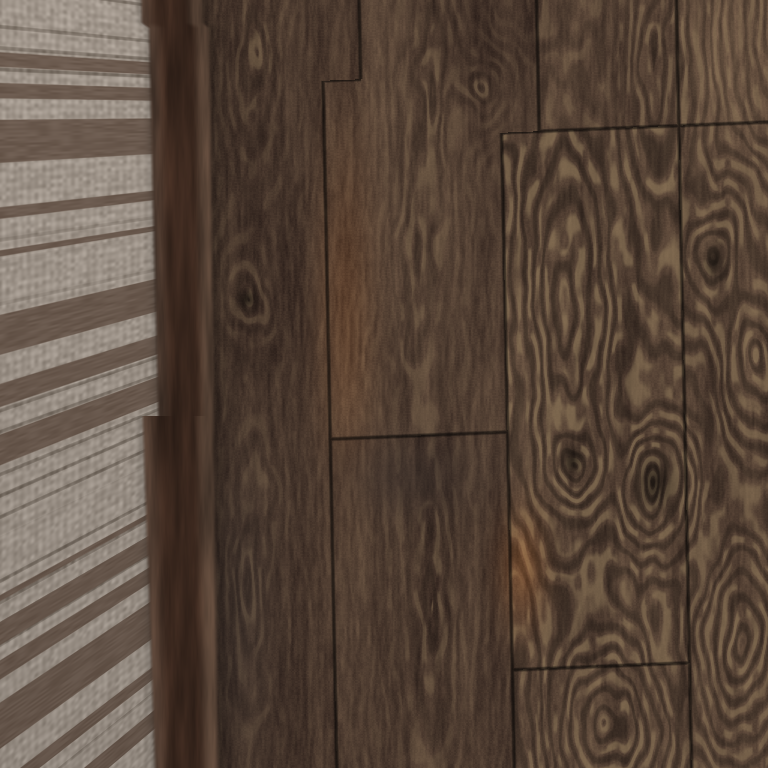
Reproduce this texture procedurally as a Shadertoy shader.

```glsl
// Dark oak floor planks beside a striped wall strip and a wooden edge trim.
// Grain is made of contour rings around stretched "eyes", broken up by value noise;
// the wall is a fan of bands, and plank seams come from a slightly tilted grid.

const float TAU = 6.28318;

float hash(vec2 p) {
    return fract(sin(dot(p, vec2(127.1, 311.7))) * 43758.5453);
}

float noise(vec2 p) {
    vec2 i = floor(p), f = fract(p);
    f = f * f * (3.0 - 2.0 * f);
    return mix(mix(hash(i), hash(i + vec2(1, 0)), f.x),
               mix(hash(i + vec2(0, 1)), hash(i + vec2(1, 1)), f.x), f.y);
}

float fbm(vec2 p) {
    float sum = 0.0, amp = 0.5;
    for (int i = 0; i < 4; i++) {
        sum += amp * noise(p);
        p = p * 2.03 + 17.3;
        amp *= 0.5;
    }
    return sum / 0.9375;
}

float softMin(float a, float b, float k) {
    float h = max(k - abs(a - b), 0.0) / k;
    return min(a, b) - 0.25 * h * h * k;
}

float spot(vec2 p, vec2 centre, vec2 size) {
    vec2 d = (p - centre) / size;
    return exp(-dot(d, d));
}

// Distance to the nearest grain eye: xy is its centre, z its vertical squash
float grainField(vec2 p) {
    const vec3 eyes[15] = vec3[15](
        vec3(0.335, 0.93, 0.20), vec3(0.565, 0.87, 0.13), vec3(0.630, 0.89, 0.80),
        vec3(0.738, 0.61, 0.20), vec3(0.745, 0.40, 0.70), vec3(0.853, 0.37, 0.65),
        vec3(0.930, 0.66, 0.55), vec3(0.990, 0.53, 0.40), vec3(0.540, 0.66, 0.12),
        vec3(0.560, 0.22, 0.12), vec3(0.322, 0.61, 0.50), vec3(0.325, 0.25, 0.15),
        vec3(0.790, 0.05, 0.45), vec3(0.965, 0.17, 0.45), vec3(0.855, 0.92, 0.18));
    float d = 1.0;
    for (int i = 0; i < 15; i++)
        d = softMin(d, length((p - eyes[i].xy) * vec2(1.0, eyes[i].z)), 0.03);
    return d;
}

// Returns plank column, plank row and distance to the closest seam
vec3 plankAt(vec2 p) {
    vec2 q = p + vec2(0.02 * (p.y - 0.43), -0.04 * (p.x - 0.55));
    float a = q.y > 0.90 ? 0.479 : 0.430;
    float b = q.y > 0.823 ? 0.710 : 0.661;
    float c = 0.892;
    float column = step(a, q.x) + step(b, q.x) + step(c, q.x);
    float seam = min(abs(q.x - a), min(abs(q.x - b), abs(q.x - c)));
    float row = 0.0;
    if (column == 1.0) {
        row = step(0.433, q.y);
        seam = min(seam, abs(q.y - 0.433));
        if (q.x < 0.479) seam = min(seam, abs(q.y - 0.90));
    } else if (column > 1.0) {
        row = step(0.823, q.y);
        seam = min(seam, abs(q.y - 0.823));
        if (column == 2.0) {
            row += step(0.123, q.y);
            seam = min(seam, abs(q.y - 0.123));
        }
    }
    return vec3(column, row, seam);
}

vec3 floorColour(vec2 p, float px) {
    const float tone[12] = float[12](0.28, 0.3, 0.3, 0.32, 0.42, 0.4, 0.50, 0.48, 0.46, 0.47, 0.54, 0.5);
    const float veining[12] = float[12](0.1, 0.1, 0.1, 0.12, 0.1, 0.1, 0.6, 0.65, 0.3, 0.55, 0.5, 0.5);
    vec3 plank = plankAt(p);
    int id = int(plank.x * 3.0 + plank.y);
    float offset = hash(plank.xy + 3.0);
    vec2 warp = vec2(fbm(p * vec2(13, 6) + offset * 9.0), fbm(p * vec2(9, 5) + 40.0)) - 0.5;
    float field = grainField(p + warp * vec2(0.035, 0.06));
    float ring = 0.5 + 0.5 * cos(TAU * (field * 72.0 + offset + 0.8 * noise(p * vec2(60, 22))));
    float breaks = smoothstep(0.2, 0.65, noise(p * vec2(110, 45) + offset * 20.0));
    float strength = min(veining[id] + 0.5 * exp(-field * 45.0), 0.75);
    float fibre = noise(p * vec2(260, 28)) * 0.6 + noise(p * vec2(420, 90)) * 0.4 - 0.5;
    float streak = fbm(p * vec2(34, 3.5) + offset * 30.0) - 0.5;

    float light = tone[id] + 0.5 * streak + 0.45 * fibre + 0.12 * (hash(floor(p * 512.0)) - 0.5);
    light += 0.25 * spot(p, vec2(0.98, 0.93), vec2(0.13)) - 0.2 * spot(p, vec2(0.66, 0.95), vec2(0.06, 0.09));
    vec3 col = mix(vec3(0.205, 0.150, 0.125), vec3(0.47, 0.375, 0.295), light);
    col *= 1.0 - 0.35 * strength * smoothstep(0.5, 0.0, ring);
    col = mix(col, vec3(0.59, 0.50, 0.37), 0.75 * strength * breaks * smoothstep(0.5, 0.95, ring));

    // Warm and cool stains, then dark knots
    float warm = spot(p, vec2(0.68, 0.26), vec2(0.03, 0.07)) + 0.6 * spot(p, vec2(0.45, 0.6), vec2(0.035, 0.2));
    col += vec3(0.09, 0.025, -0.02) * warm;
    float cool = spot(p, vec2(0.53, 0.38), vec2(0.09, 0.05)) + spot(p, vec2(0.31, 0.2), vec2(0.05, 0.2));
    col = mix(col, vec3(0.22, 0.19, 0.18), 0.3 * cool);
    float knots = spot(p, vec2(0.745, 0.40), vec2(0.012, 0.018)) + spot(p, vec2(0.853, 0.37), vec2(0.022, 0.03))
                + spot(p, vec2(0.322, 0.61), vec2(0.011)) + spot(p, vec2(0.93, 0.66), vec2(0.012, 0.02));
    col *= 1.0 - 0.5 * min(knots, 1.0);
    return col * (1.0 - 0.55 * (1.0 - smoothstep(0.0005, 0.0025 + px, plank.z)));
}

// Bands fan out: s is the height from the top where a band meets the left side
vec3 wallColour(vec2 p, float px) {
    const vec2 bands[14] = vec2[14](
        vec2(0.068, 0.087), vec2(0.108, 0.128), vec2(0.156, 0.212), vec2(0.270, 0.285), vec2(0.326, 0.334),
        vec2(0.410, 0.462), vec2(0.500, 0.530), vec2(0.566, 0.606), vec2(0.775, 0.783), vec2(0.810, 0.840),
        vec2(0.860, 0.885), vec2(0.915, 0.975), vec2(1.020, 1.040), vec2(1.090, 1.120));
    float u = p.x / 0.195;
    float s = (1.0 - p.y - 0.0247 * u) / (1.0 - 0.17 * u);
    float dark = 0.0;
    for (int i = 0; i < 14; i++)
        dark = max(dark, smoothstep(-px, px, s - bands[i].x) * smoothstep(-px, px, bands[i].y - s));
    float lace = noise(vec2(p.x * 190.0, s * 190.0)) - 0.5 + 0.35 * sin(p.x * 330.0 + s * 260.0) * sin(p.x * 330.0 - s * 260.0);
    float lines = smoothstep(0.7, 1.0, sin(s * TAU * 36.0)) * smoothstep(0.4, 0.6, noise(vec2(s * 22.0, 4.0)));
    vec3 pale = vec3(0.615, 0.575, 0.535) + 0.10 * lace - 0.14 * lines;
    vec3 brown = vec3(0.41, 0.345, 0.30) + 0.06 * (noise(vec2(p.x * 70.0, s * 350.0)) - 0.5);
    return mix(pale, brown, dark) * (0.93 + 0.1 * p.y);
}

vec3 trimColour(vec2 p, float across) {
    float grain = fbm(p * vec2(95, 9)) - 0.5;
    vec3 col = mix(vec3(0.32, 0.245, 0.20), vec3(0.225, 0.152, 0.115), smoothstep(0.0, 0.3, across));
    col = mix(col, vec3(0.37, 0.29, 0.235), 0.8 * smoothstep(0.68, 0.88, across));
    return col * (1.0 + 0.7 * grain);
}

void mainImage(out vec4 fragColor, in vec2 fragCoord) {
    vec2 p = fragCoord / iResolution.xy;
    float px = 1.0 / iResolution.y;
    // Trim sides, with a step at mid height and a small cap at the top
    float left = p.y > 0.458 ? 0.206 - 0.024 * (p.y - 0.458) : 0.202 - 0.035 * p.y;
    float right = 0.284 - 0.012 * p.y;
    float cap = smoothstep(0.962, 0.972, p.y);
    left -= 0.009 * cap;
    right -= 0.008 * cap;
    vec3 col = floorColour(p, px);
    col *= 1.0 - 0.3 * exp(-max(p.x - right, 0.0) * 70.0);
    col = mix(trimColour(p, (p.x - left) / (right - left)), col, smoothstep(-0.005, 0.004, p.x - right));
    vec3 wall = wallColour(p, px) * (1.0 - 0.2 * exp(-max(left - p.x, 0.0) * 180.0));
    col = mix(wall, col, smoothstep(-0.002 - px, 0.002 + px, p.x - left));
    fragColor = vec4(clamp(col, 0.0, 1.0), 1.0);
}
```
